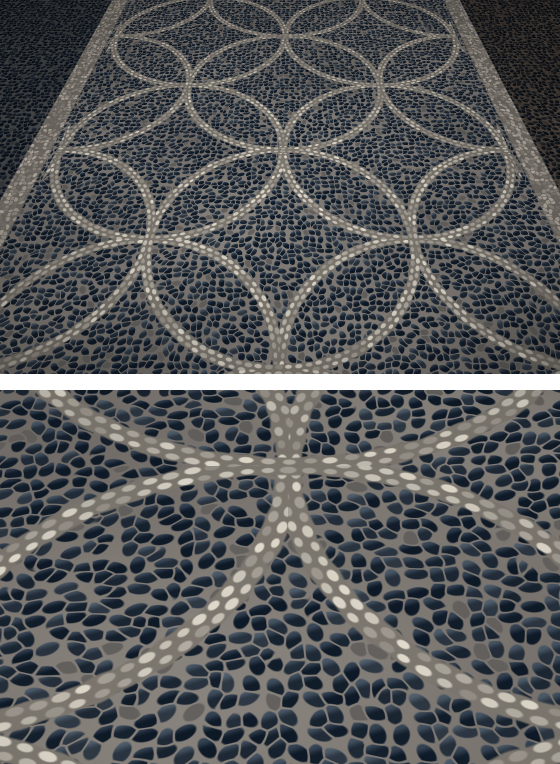
Top: the whole. Bottom: its middle third, enlarged.
Write a WebGL 2 fragment shader that draws this pattern.

```glsl
#version 300 es
precision highp float;
// Pebble mosaic pavement in perspective: interlaced pale stone rings between two pale borders.

uniform vec2 u_resolution;
out vec4 fragColor;

float hash(vec2 p) {
    vec3 q = fract(vec3(p.xyx) * 0.1031);
    q += dot(q, q.yzx + 33.33);
    return fract((q.x + q.y) * q.z);
}

// Cellular noise with turned elliptical cells: x = stone mask, y = stone id, z = sheen
vec3 pebbles(vec2 p) {
    vec2 cell = floor(p);
    float nearest = 9.0, second = 9.0, id = 0.0, sheen = 0.0;
    for (int j = -1; j <= 1; j++) {
        for (int i = -1; i <= 1; i++) {
            vec2 c = cell + vec2(i, j);
            vec2 jitter = vec2(hash(c), hash(c + 57.3)) - 0.5;
            vec2 o = p - c - 0.5 - 0.7 * jitter;
            float turn = 1.3 * sin(c.x * 0.13 + sin(c.y * 0.17)) + 2.2 * hash(c + 19.7);
            float cs = cos(turn), sn = sin(turn);
            float d = length(mat2(cs, -sn, sn, cs) * o * vec2(0.8, 1.28));
            if (d < nearest) {
                second = nearest;
                nearest = d;
                id = hash(c + 91.1);
                sheen = 0.5 + o.y - 0.4 * o.x;
            } else {
                second = min(second, d);
            }
        }
    }
    float inside = min(second - nearest - 0.05, 0.56 - nearest);
    return vec3(smoothstep(0.0, 0.13, inside), id, clamp(sheen, 0.0, 1.0));
}

// Lay one ring of two staggered stone rows over the ground colour
vec3 layRing(vec3 ground, vec2 o, vec2 centre, float clip) {
    float r = length(o) - 0.5;
    float row = step(0.0, r);
    float along = atan(o.y, o.x) / 6.2832 * 98.0 + 0.5 * row;
    float id = hash(vec2(floor(along), row * 7.0) + centre * 31.0 + 200.0);
    vec2 local = vec2(fract(along) - 0.5, (abs(r) - 0.0095) / 0.019);
    local += 0.12 * vec2(id - 0.5, fract(id * 13.0) - 0.5);
    float stone = 1.0 - smoothstep(0.32, 0.47, length(local) + 0.1 * fract(id * 29.0));
    vec3 pale = mix(vec3(0.53, 0.51, 0.48), vec3(0.82, 0.80, 0.75), id);
    vec3 mortar = vec3(0.45, 0.43, 0.40);
    float wobble = 0.0015 * sin(along * 1.7) + 0.001 * sin(along * 4.1);
    float band = 1.0 - smoothstep(0.017, 0.022, abs(r) + wobble);
    return mix(ground, mix(mortar, pale, stone), band * clip);
}

vec3 pavement(vec2 p) {
    float side = abs(p.x);
    float border = smoothstep(1.035, 1.045, side) - smoothstep(1.14, 1.15, side);
    float outside = smoothstep(1.14, 1.15, side);

    // Dark pebbles set in grey mortar
    vec3 s = pebbles(p * 37.0 + 300.0);
    float patchy = sin(p.x * 5.0 + sin(p.y * 4.0)) * sin(p.y * 6.0 + 1.0);
    vec3 mortar = vec3(0.46, 0.44, 0.42) * (1.0 + 0.08 * patchy);
    vec3 dark = mix(vec3(0.05, 0.09, 0.14), vec3(0.18, 0.22, 0.26), s.y * s.y);
    dark += vec3(0.13, 0.14, 0.15) * smoothstep(0.45, 1.0, s.z);
    dark = mix(dark, vec3(0.36, 0.35, 0.34), step(0.95, s.y));
    vec3 col = mix(mortar, dark, s.x);

    // Dim ground beyond the borders, browner on the right
    vec3 dim = p.x > 0.0 ? vec3(0.66, 0.60, 0.56) : vec3(0.60, 0.64, 0.68);
    col *= mix(vec3(1.0), dim, outside);

    // Two families of unit-diameter rings meeting at shared nodes
    float clip = 1.0 - smoothstep(1.015, 1.021, side);
    vec2 a = vec2(floor(p.x) + 0.5, round(p.y));
    vec2 b = vec2(round(p.x), floor(p.y) + 0.5);
    col = layRing(col, p - a, a, clip);
    col = layRing(col, p - b, b, clip);

    // Pale borders of smaller stones
    vec3 t = pebbles(p * 46.0 + 500.0);
    vec3 pale = mix(vec3(0.42, 0.40, 0.38), vec3(0.72, 0.69, 0.65), t.y);
    return mix(col, mix(vec3(0.43, 0.41, 0.38), pale, t.x), border);
}

void main() {
    vec3 col = vec3(0.0);
    // Four samples per pixel keep the far stones smooth
    for (int k = 0; k < 4; k++) {
        vec2 offset = vec2(k % 2, k / 2) * 0.5 - 0.25;
        vec2 q = (gl_FragCoord.xy + offset - vec2(0.5 * u_resolution.x, 0.0)) / u_resolution.y;
        float down = 1.0 - q.y;
        float depth = down + 0.859;
        vec2 ground = vec2((q.x - 0.016 + 0.02 * down) / (0.472 * depth), 3.954 / depth - 3.138);
        col += 0.25 * pavement(ground);
    }
    // Light falls off toward the corners, most at the top
    vec2 uv = gl_FragCoord.xy / u_resolution - vec2(0.5, 0.42);
    col *= 1.08 - 0.75 * dot(uv, uv);
    fragColor = vec4(col, 1.0);
}
```
